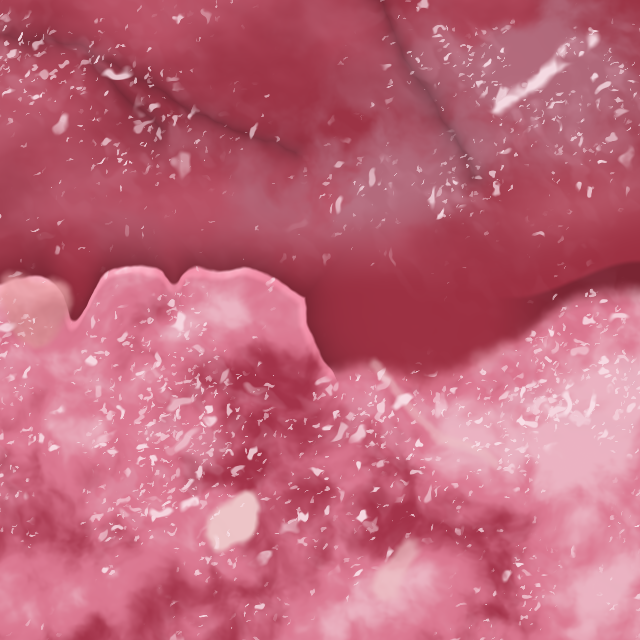
This texture is drawn by a WebGL 2 fragment shader. Its source:

```glsl
#version 300 es
precision highp float;
uniform vec2 u_resolution;
out vec4 fragColor;

float hash(vec2 p) {
    return fract(sin(dot(p, vec2(127.1, 311.7))) * 43758.5453);
}

float noise(vec2 p) {
    vec2 i = floor(p), f = fract(p);
    f = f * f * (3.0 - 2.0 * f);
    return mix(mix(hash(i), hash(i + vec2(1, 0)), f.x),
               mix(hash(i + vec2(0, 1)), hash(i + 1.0), f.x), f.y);
}

float fbm(vec2 p) {
    float sum = 0.0, amp = 0.5;
    for (int i = 0; i < 5; i++) {
        sum += amp * noise(p);
        p = mat2(1.6, 1.2, -1.2, 1.6) * p + 7.3;
        amp *= 0.5;
    }
    return sum;
}

float blob(vec2 p, float x, float y, float rx, float ry) {
    vec2 d = (p - vec2(x, y)) / vec2(rx, ry);
    return exp(-dot(d, d));
}

float segment(vec2 p, float ax, float ay, float bx, float by) {
    vec2 a = vec2(ax, ay), d = vec2(bx, by) - a;
    return length(p - a - d * clamp(dot(p - a, d) / dot(d, d), 0.0, 1.0));
}

// Depth inside the raised flap
float flapDepth(vec2 p) {
    float top = 0.585 - 0.08 * blob(p, 0.115, p.y, 0.03, 1.0)
              - 0.025 * blob(p, 0.265, p.y, 0.02, 1.0)
              - 0.03 * smoothstep(0.07, 0.0, p.x) - 0.055 * smoothstep(0.37, 0.48, p.x);
    float side = 0.472 + min(pow(max(0.5 - p.y, 0.0), 1.3), 0.1);
    return min(top - p.y, side - p.x);
}

// How wet each region is
float gloss(vec2 p, float body) {
    float upper = 0.07 + 0.55 * blob(p, 0.87, 0.9, 0.17, 0.14)
                + 0.4 * blob(p, 0.68, 0.7, 0.1, 0.04)
                + 0.35 * blob(p, 0.05, 0.9, 0.12, 0.07)
                + 0.3 * blob(p, 0.22, 0.78, 0.1, 0.06);
    float lower = 0.16 + 0.45 * blob(p, 0.07, 0.34, 0.09, 0.14)
                + 0.35 * blob(p, 0.27, 0.3, 0.12, 0.2)
                + 0.5 * blob(p, 0.92, 0.36, 0.16, 0.14)
                + 0.45 * blob(p, 0.6, 0.36, 0.07, 0.06)
                + 0.4 * blob(p, 0.83, 0.08, 0.06, 0.12);
    float dry = blob(p, 0.64, 0.49, 0.2, 0.07);
    return mix(upper, lower, body) * (1.0 - dry) * smoothstep(0.28, 0.62, fbm(p * 11.0 + 3.0)) * 1.5;
}

// Scattered sparks along a shared slant
float sparks(vec2 p, float scale, float wet) {
    vec2 q = p * scale;
    q += 0.5 * vec2(noise(q * 2.5), noise(q * 2.5 + 31.0));
    float cover = 0.0;
    for (int i = 0; i < 9; i++) {
        vec2 id = floor(q) + vec2(i % 3, i / 3) - 1.0;
        vec2 d = q - id - vec2(hash(id + scale), hash(id + 17.0));
        float angle = 1.6 * hash(id + 5.0) - 0.1;
        d *= mat2(cos(angle), sin(angle), -sin(angle), cos(angle));
        float size = 0.12 + 0.26 * hash(id + 9.0);
        float shape = smoothstep(1.15, 0.55, length(d / (size * vec2(1.4, 0.65))));
        float present = smoothstep(0.0, 0.12, wet - hash(id + 23.0));
        cover = max(cover, shape * present * (0.5 + 0.5 * hash(id + 41.0)));
    }
    return cover;
}

void main() {
    vec2 p = gl_FragCoord.xy / u_resolution;
    vec2 w = p + 0.06 * (vec2(fbm(p * 9.0), fbm(p * 9.0 + 40.0)) - 0.48);

    // Dark muscle with a greyish film
    vec3 color = mix(vec3(0.61, 0.2, 0.27), vec3(0.73, 0.32, 0.4), smoothstep(0.28, 0.7, fbm(p * vec2(4, 6))));
    float film = 0.2 + blob(p, 0.55, 0.73, 0.2, 0.09) + blob(p, 0.86, 0.9, 0.2, 0.15);
    color = mix(color, vec3(0.7, 0.43, 0.5), min(film, 0.9) * smoothstep(0.32, 0.65, fbm(w * 10.0 + 9.0)));
    color = mix(color, vec3(0.77, 0.38, 0.45), 0.6 * blob(p, 0.92, 0.67, 0.17, 0.08));

    // Creases
    float crease = min(segment(w, 0.0, 0.95, 0.13, 0.91), segment(w, 0.13, 0.91, 0.24, 0.8));
    crease = min(crease, segment(w, 0.13, 0.91, 0.45, 0.76));
    crease = min(crease, segment(w, 0.58, 1.02, 0.75, 0.73));
    color *= 1.0 - 0.24 * exp(-crease * 65.0);

    // Shadowed valley, sharper toward the right
    float ridge = p.y - 0.535 - 0.055 * smoothstep(0.8, 1.0, p.x) + 0.1 * (w.y - p.y);
    color = mix(color, vec3(0.61, 0.18, 0.25), 0.9 * smoothstep(0.13, 0.0, ridge));
    color *= 1.0 - 0.22 * smoothstep(0.75, 0.9, p.x) * smoothstep(0.006, -0.004, ridge);

    // Pale folded tissue
    float flap = flapDepth(mix(p, w, 0.6));
    float tissue = 0.8 * (0.42 + 0.13 * smoothstep(0.66, 0.95, w.x) - w.y);
    float body = max(smoothstep(-0.002, 0.004, flap), smoothstep(-0.012, 0.025, tissue));
    color *= 1.0 - 0.22 * exp(-max(-flap, 0.0) * 30.0);
    float relief = fbm(w * 9.0) - fbm(w * 9.0 + vec2(0.2, -0.3));
    float tone = 1.3 * relief + 1.1 * fbm(w * 5.0 + 12.0) - 0.05
               + 0.32 * blob(p, 0.1, 0.38, 0.17, 0.16)
               + 0.22 * blob(p, 0.3, 0.5, 0.14, 0.09)
               + 0.35 * blob(p, 0.94, 0.38, 0.17, 0.13)
               + 0.2 * blob(p, 0.93, 0.1, 0.1, 0.15)
               - 0.28 * blob(p, 0.44, 0.26, 0.1, 0.2)
               - 0.3 * blob(p, 0.32, 0.05, 0.13, 0.08)
               - 0.65 * blob(w, 0.75, 0.17, 0.085, 0.07);
    vec3 flesh = mix(vec3(0.64, 0.2, 0.29), vec3(0.86, 0.47, 0.57), smoothstep(0.0, 0.52, tone));
    flesh = mix(flesh, vec3(0.92, 0.7, 0.76), smoothstep(0.5, 0.95, tone));
    flesh += 0.09 * smoothstep(0.014, 0.003, abs(max(flap, tissue) - 0.005));
    color = mix(color, flesh, body);

    // Fat lumps and a pale strand
    float lump = smoothstep(0.055, 0.035, segment(w, 0.055, 0.515, 0.055, 0.535));
    color = mix(color, vec3(0.87, 0.58, 0.6) + 0.4 * relief, 0.85 * lump);
    float fat = smoothstep(0.032, 0.018, segment(w, 0.35, 0.175, 0.39, 0.2));
    fat = max(fat, 0.65 * smoothstep(0.03, 0.012, segment(w, 0.61, 0.08, 0.65, 0.13)));
    fat = max(fat, 0.5 * smoothstep(0.013, 0.002, segment(w, 0.57, 0.42, 0.76, 0.28)));
    color = mix(color, vec3(0.93, 0.77, 0.78), fat);

    // Wet highlights
    float wet = gloss(p, body);
    float shine = max(sparks(p, 24.0, wet * 0.6), max(sparks(p, 46.0, wet), 0.8 * sparks(p, 85.0, wet)));
    float streak = smoothstep(0.018, 0.004, segment(w, 0.785, 0.84, 0.92, 0.94));
    shine = max(shine, streak * smoothstep(0.2, 0.55, noise(p * 55.0)));
    float sheen = smoothstep(0.45, 0.8, noise(mat2(45, -28, 45, 28) * w));
    color = mix(color, vec3(0.88, 0.67, 0.74), 0.45 * sheen * min(wet, 1.0));
    color = mix(color, vec3(0.98, 0.89, 0.92), 0.92 * shine);
    fragColor = vec4(color, 1.0);
}
```
